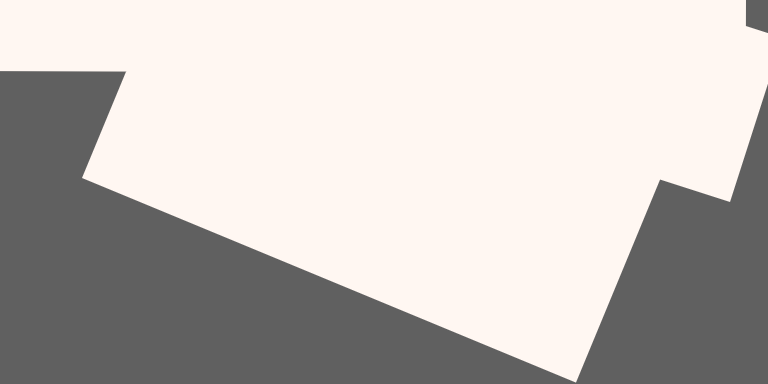
Give the GLSL for this background, as a Shadertoy shader.

```glsl
// Flat paper-cut backdrop: three overlapping cream sheets on a grey ground.
// Each sheet is a tilted box distance; their union is filled with one
// antialiased edge. Units are canvas heights, origin at the lower left.

const vec3 GROUND_GREY = vec3(0.378);
const vec3 SHEET_CREAM = vec3(1.0, 0.969, 0.949);

// Signed distance to a box turned clockwise about its lower left corner.
float tiltedBox(vec2 p, vec2 corner, vec2 size, float degreesClockwise) {
    float a = radians(degreesClockwise);
    vec2 along = vec2(cos(a), -sin(a));
    vec2 up = vec2(sin(a), cos(a));
    vec2 offset = p - corner;
    vec2 local = vec2(dot(offset, along), dot(offset, up));
    vec2 d = abs(local - 0.5 * size) - 0.5 * size;
    return length(max(d, 0.0)) + min(max(d.x, d.y), 0.0);
}

// Coverage of a shape, softened over one pixel.
float coverage(float dist, float pixel) {
    return clamp(0.5 - dist / pixel, 0.0, 1.0);
}

void mainImage(out vec4 fragColor, in vec2 fragCoord) {
    vec2 p = fragCoord / iResolution.y;

    // Top band, large central sheet and small sheet at the right
    float band = tiltedBox(p, vec2(-0.2, 0.8155), vec2(2.142, 0.5), 0.2);
    float largeSheet = tiltedBox(p, vec2(0.2135, 0.5365), vec2(1.3923, 1.0), 22.5);
    float smallSheet = tiltedBox(p, vec2(1.3297, 0.6574), vec2(0.6, 0.449), 17.8);

    float sheets = min(band, min(largeSheet, smallSheet));
    float fill = coverage(sheets, 1.0 / iResolution.y);
    fragColor = vec4(mix(GROUND_GREY, SHEET_CREAM, fill), 1.0);
}
```
